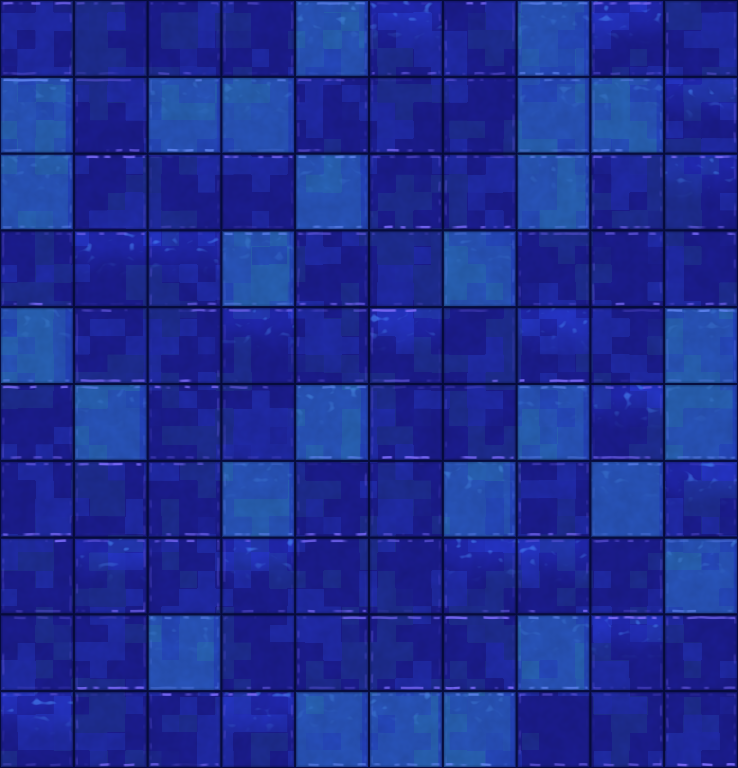
This texture is drawn by a Shadertoy shader. Its source:

```glsl
const float TILES = 10.0;
const float BLOCKS = 42.667;
const float LIGHT_SHARE = 0.36;

const vec3 DEEP_BLUE = vec3(0.10, 0.105, 0.53);
const vec3 TEAL_BLUE = vec3(0.11, 0.165, 0.54);
const vec3 VIVID_BLUE = vec3(0.12, 0.16, 0.63);
const vec3 LIGHT_BLUE = vec3(0.15, 0.31, 0.69);
const vec3 LIGHT_TEAL = vec3(0.15, 0.36, 0.67);
const vec3 EDGE_BLUE = vec3(0.13, 0.23, 0.70);
const vec3 GROUT = vec3(0.02, 0.04, 0.22);
const vec3 VIOLET_GLINT = vec3(0.46, 0.40, 0.96);
const vec3 CYAN_GLINT = vec3(0.30, 0.58, 0.92);

float hash(vec2 p, float seed) {
    vec3 q = fract(vec3(p, seed + 0.7) * vec3(0.1031, 0.1130, 0.0973));
    q += dot(q, q.yzx + 33.33);
    return fract((q.x + q.y) * q.z);
}

float cornerSlope(vec2 cell, vec2 offset, float seed) {
    float angle = 6.2832 * hash(cell, seed);
    return dot(vec2(cos(angle), sin(angle)), offset);
}

// Gradient noise, roughly -0.7 to 0.7
float gradientNoise(vec2 p, float seed) {
    vec2 i = floor(p), f = fract(p);
    vec2 u = f * f * f * (f * (f * 6.0 - 15.0) + 10.0);
    vec2 e = vec2(1.0, 0.0);
    float low = mix(cornerSlope(i, f, seed), cornerSlope(i + e, f - e, seed), u.x);
    float high = mix(cornerSlope(i + e.yx, f - e.yx, seed),
                     cornerSlope(i + 1.0, f - 1.0, seed), u.x);
    return mix(low, high, u.y);
}

float blockValue(vec2 block, float seed) {
    return gradientNoise(block * 0.31, seed) + 0.55 * (hash(block, seed) - 0.5);
}

// Square patches of constant value, blended over one pixel at their borders
float blockNoise(vec2 p, float pixel, float seed) {
    vec2 i = floor(p);
    vec2 e = vec2(1.0, 0.0);
    vec2 w = smoothstep(vec2(1.0 - pixel), vec2(1.0), p - i);
    float low = mix(blockValue(i, seed), blockValue(i + e, seed), w.x);
    float high = mix(blockValue(i + e.yx, seed), blockValue(i + 1.0, seed), w.x);
    return mix(low, high, w.y);
}

// Thin broken streak lying just inside a tile edge
float glint(float along, float depth, float pixel, vec2 tile, float seed) {
    float center = 0.042 + 0.012 * gradientNoise(vec2(along * 5.0, tile.y), seed);
    float line = 1.0 - smoothstep(0.008, 0.012 + pixel, abs(depth - center));
    float breaks = gradientNoise(vec2(along * 6.0 + tile.x * 17.0, tile.y * 3.7), seed);
    float ends = smoothstep(0.02, 0.06, along) * smoothstep(0.02, 0.06, 1.0 - along);
    return line * ends * smoothstep(-0.05, 0.2, breaks) * hash(tile, seed + 5.0);
}

vec3 glazeColor(vec2 tile, vec2 f, vec2 blockPos, float blockPixel, float light) {
    float teal = blockNoise(blockPos, blockPixel, 11.0);
    float vivid = blockNoise(blockPos, blockPixel, 23.0);

    // Dark glaze with patches
    vec3 dark = mix(DEEP_BLUE, TEAL_BLUE, smoothstep(0.08, 0.13, teal));
    dark = mix(dark, VIVID_BLUE, 0.9 * smoothstep(0.14, 0.2, vivid));

    // Light glaze with a bluer strip along the right side
    vec3 pale = mix(LIGHT_BLUE, LIGHT_TEAL, smoothstep(0.15, 0.2, teal));
    pale = mix(pale, EDGE_BLUE, 0.55 * smoothstep(0.32, 0.36, vivid));
    float stripStart = 0.87 + 0.07 * hash(tile, 31.0);
    pale = mix(pale, EDGE_BLUE, 0.75 * smoothstep(stripStart, stripStart + 0.02, f.x));

    // Soft mottling of the handmade surface
    vec2 surface = tile * 7.3 + f;
    float mottle = gradientNoise(surface * 4.0, 41.0)
                 + 0.6 * gradientNoise(surface * 11.0, 43.0);
    return mix(dark, pale, light) * (1.0 + 0.07 * mottle);
}

void mainImage(out vec4 fragColor, in vec2 fragCoord) {
    vec2 grid = fragCoord / iResolution.xy * TILES;
    vec2 tile = floor(grid), f = fract(grid);
    vec2 pixel = TILES / iResolution.xy;
    float light = step(hash(tile, 3.0), LIGHT_SHARE);

    vec2 blockPos = fragCoord / iResolution.y * BLOCKS;
    vec3 color = glazeColor(tile, f, blockPos, BLOCKS / iResolution.y, light);

    // Glossy blotches gathered near the top of some tiles
    float glossy = max(0.6 * light, step(0.84, hash(tile, 53.0)));
    float blotch = smoothstep(0.22, 0.55, gradientNoise(grid * vec2(7.0, 10.0), 59.0));
    float topFade = smoothstep(0.35, 0.9, f.y);
    color = mix(color, CYAN_GLINT, 0.5 * blotch * topFade * glossy);
    color += vec3(0.02, 0.04, 0.12) * glossy * (1.0 - light) * topFade;

    // Streaks of reflected light along the edges
    float across = glint(f.x, f.y, pixel.y, tile, 61.0)
                 + glint(f.x, 1.0 - f.y, pixel.y, tile, 67.0);
    float upright = glint(f.y, f.x, pixel.x, tile, 71.0)
                  + glint(f.y, 1.0 - f.x, pixel.x, tile, 73.0);
    vec3 glintColor = mix(VIOLET_GLINT, CYAN_GLINT, 0.6 * light);
    color = mix(color, glintColor, min(across + 0.3 * upright, 1.0));

    // Grout with a soft shaded rim
    vec2 edge = min(f, 1.0 - f);
    vec2 rim = 1.0 - smoothstep(vec2(0.01), vec2(0.05), edge);
    vec2 joint = 1.0 - smoothstep(0.014 - 0.5 * pixel, 0.014 + 0.5 * pixel, edge);
    color *= 1.0 - 0.2 * max(rim.x, rim.y);
    color = mix(color, GROUT, 0.92 * max(joint.x, joint.y));

    fragColor = vec4(color, 1.0);
}
```
